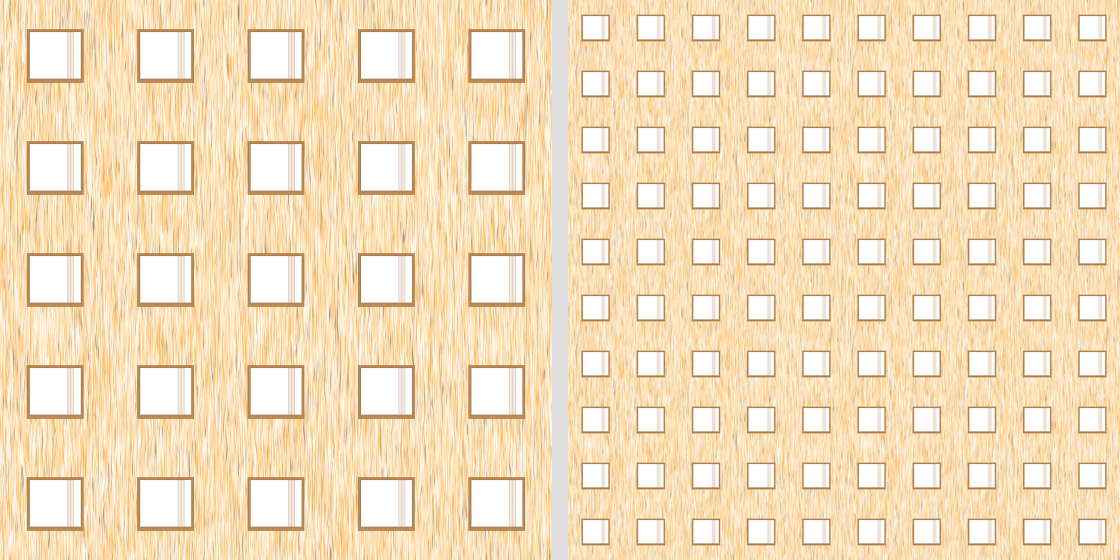
Left: one tile. Right: repeated 2 by 2.
A Shadertoy shader for this pattern:

```glsl
// A five by five grid of framed windows on a wall of fine vertical straw grain.
// The grain layers wrapped column noise, bent by a slow wrapped warp;
// frames, panes and curtain bands are box distances in a repeated cell.

const vec2  CANVAS  = vec2(756.0, 768.0);     // design units of the whole tile
const vec2  REPEATS = vec2(5.0, 5.0);

const vec2  FRAME_LO = vec2(-38.8, -36.7);    // corners, from the cell centre
const vec2  FRAME_HI = vec2(38.8, 36.7);
const vec2  PANE_LO  = vec2(-34.8, -31.1);
const vec2  PANE_HI  = vec2(35.1, 32.8);
const float BAND_LEFT  = 17.0;                // curtain band
const float BAND_RIGHT = 25.4;
const float BAND_LINE  = 0.7;
const float EDGE_LINE  = 0.8;                 // dark rim of the frame

const vec2  WARP_CELLS  = vec2(63.0, 32.0);
const float WARP_AMOUNT = 2.2;
const vec2  PATCH_CELLS = vec2(36.0, 12.0);
const float PATCH_AMOUNT = 0.06;
const vec2  GRAIN_CELLS = vec2(1200.0, 28.0);
const int   GRAIN_SAMPLES = 6;

const vec3 STRAW  = vec3(1.00, 0.87, 0.685);
const vec3 ORANGE = vec3(1.00, 0.72, 0.34);
const vec3 PALE   = vec3(1.00, 0.98, 0.93);
const vec3 GREY   = vec3(0.60, 0.54, 0.48);
const vec3 WOOD   = vec3(0.74, 0.54, 0.32);
const vec3 RIM    = vec3(0.61, 0.44, 0.27);
const vec3 GLASS  = vec3(1.0);
const vec3 BAND   = vec3(0.955, 0.915, 0.88);
const vec3 FOLD   = vec3(0.83, 0.75, 0.69);

// Integer hash to 0..1
float hash(vec2 cell, float seed) {
    uvec3 v = uvec3(cell, seed) * uvec3(1597u, 3571u, 7919u);
    uint h = (v.x ^ (v.y << 8)) + v.z;
    h = (h ^ (h >> 16)) * 0x7feb352du;
    h = (h ^ (h >> 15)) * 0x846ca68bu;
    return float((h ^ (h >> 16)) >> 8) / 16777216.0;
}

float wrapCell(float i, float count) {
    return floor(mod(i + 0.5, count));
}

// Noise along one column, with its own vertical offset
float columnNoise(float column, float y, float rows, float seed) {
    y += hash(vec2(column, 0.0), seed + 50.0) * rows;
    float row = floor(y);
    float a = hash(vec2(column, wrapCell(row, rows)), seed);
    float b = hash(vec2(column, wrapCell(row + 1.0, rows)), seed);
    return mix(a, b, smoothstep(0.0, 1.0, y - row));
}

// Blend of neighbouring columns; wraps on the unit square
float streaks(vec2 uv, vec2 cells, float seed) {
    float x = uv.x * cells.x;
    float column = floor(x);
    float y = uv.y * cells.y;
    float a = columnNoise(wrapCell(column, cells.x), y, cells.y, seed);
    float b = columnNoise(wrapCell(column + 1.0, cells.x), y, cells.y, seed);
    return mix(a, b, smoothstep(0.0, 1.0, x - column));
}

vec3 wall(vec2 uv) {
    float warp = streaks(uv, WARP_CELLS, 1.0) - 0.5;
    float patchy = (streaks(uv, PATCH_CELLS, 2.0) - 0.5) * PATCH_AMOUNT;
    uv.x += warp * WARP_AMOUNT / CANVAS.x;
    float orange = streaks(uv, GRAIN_CELLS, 3.0) - patchy;
    float pale = streaks(uv, GRAIN_CELLS, 4.0) + patchy;
    float grey = streaks(uv, GRAIN_CELLS, 5.0);
    vec3 col = mix(STRAW, ORANGE, smoothstep(0.50, 0.80, orange));
    col = mix(col, PALE, smoothstep(0.40, 0.75, pale));
    return mix(col, GREY, smoothstep(0.78, 0.96, grey));
}

float box(vec2 p, vec2 lo, vec2 hi) {
    vec2 d = max(lo - p, p - hi);
    return length(max(d, 0.0)) + min(max(d.x, d.y), 0.0);
}

float fill(float d, float pixel) {
    return clamp(0.5 - d / pixel, 0.0, 1.0);
}

void mainImage(out vec4 fragColor, in vec2 fragCoord) {
    vec2 uv = fragCoord / iResolution.xy;
    float pixel = CANVAS.x / iResolution.x;

    // Wall grain, averaged across the pixel
    vec3 col = vec3(0.0);
    for (int i = 0; i < GRAIN_SAMPLES; i++) {
        float shift = (float(i) + 0.5) / float(GRAIN_SAMPLES) - 0.5;
        col += wall(uv + vec2(shift / iResolution.x, 0.0));
    }
    col /= float(GRAIN_SAMPLES);

    // Pane with curtain band and its three fold lines
    vec2 p = (fract(uv * REPEATS) - 0.5) * CANVAS / REPEATS;
    float middle = 0.5 * (BAND_LEFT + BAND_RIGHT);
    float halfBand = 0.5 * (BAND_RIGHT - BAND_LEFT);
    float fromMiddle = abs(p.x - middle);
    float fold = min(fromMiddle, abs(fromMiddle - halfBand)) - 0.5 * BAND_LINE;
    vec3 pane = mix(GLASS, BAND, fill(fromMiddle - halfBand, pixel));
    pane = mix(pane, FOLD, fill(fold, pixel));

    // Wooden frame, dark along both edges
    float outer = box(p, FRAME_LO, FRAME_HI);
    float inner = box(p, PANE_LO, PANE_HI);
    float rim = min(-outer, inner) - EDGE_LINE;
    vec3 frame = mix(WOOD, RIM, fill(rim, pixel));
    col = mix(col, frame, fill(outer, pixel));
    col = mix(col, pane, fill(inner, pixel));
    fragColor = vec4(col, 1.0);
}
```
